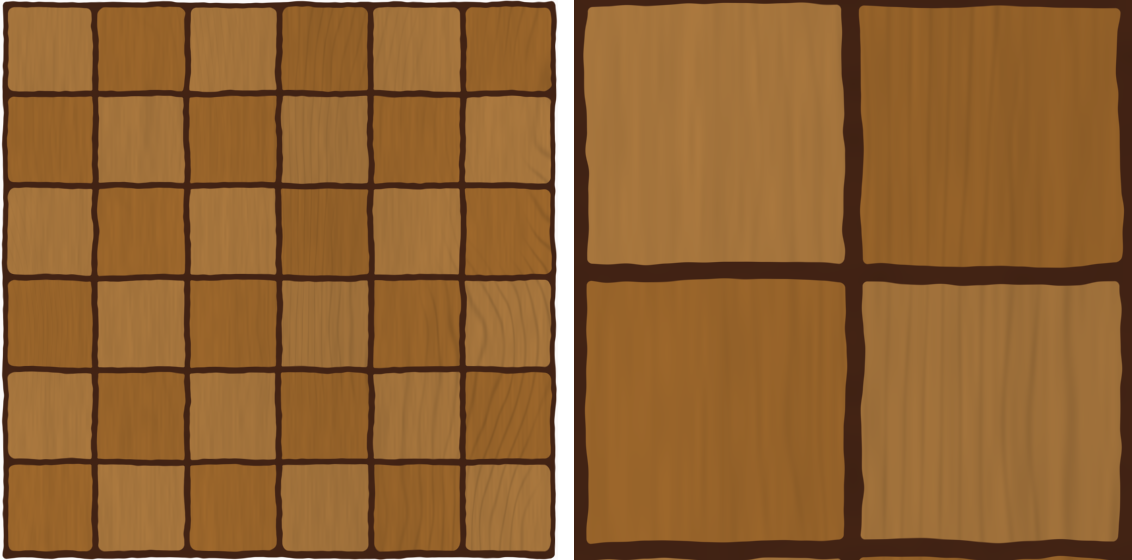
Left: the whole. Right: its middle third, enlarged.
Write a WebGL 2 fragment shader that draws this pattern.

```glsl
#version 300 es
precision highp float;

uniform vec2 u_resolution;
out vec4 fragColor;

float hash(vec2 p) {
    vec3 q = fract(vec3(p.xyx) * 0.1031);
    q += dot(q, q.yzx + 33.33);
    return fract((q.x + q.y) * q.z);
}

float noise(vec2 p) {
    vec2 i = floor(p), f = fract(p);
    f = f * f * (3.0 - 2.0 * f);
    return mix(mix(hash(i), hash(i + vec2(1, 0)), f.x),
               mix(hash(i + vec2(0, 1)), hash(i + vec2(1, 1)), f.x), f.y);
}

// Signed distance to a rounded box given by two corners
float boxDistance(vec2 p, vec2 lo, vec2 hi, float radius) {
    vec2 q = abs(p - 0.5 * (lo + hi)) - 0.5 * (hi - lo) + radius;
    return length(max(q, 0.0)) + min(max(q.x, q.y), 0.0) - radius;
}

// Uneven, hand-inked offset of the edges
vec2 wobble(vec2 p) {
    vec2 broad = vec2(noise(p * 24.0 + 7.0), noise(p * 24.0 + 51.0)) - 0.5;
    vec2 rough = vec2(noise(p * 85.0 + 19.0), noise(p * 85.0 + 83.0)) - 0.5;
    return 0.0042 * broad + 0.0018 * rough;
}

// Brightness of vertical wood grain, veins growing stronger to the right
float woodGrain(vec2 p) {
    float fibre = noise(p * vec2(270.0, 24.0)) - 0.5;
    float streak = noise(p * vec2(95.0, 5.0) + 31.0) - 0.5;
    float rings = p.x * 48.0 + 10.0 * noise(p * vec2(6.5, 2.6) + 4.0)
                + 0.6 * noise(p * vec2(30.0, 12.0));
    float vein = pow(0.5 + 0.5 * sin(6.2832 * rings), 7.0);
    float strength = mix(0.2, 1.0, smoothstep(0.35, 0.8, p.x))
                   * smoothstep(0.2, 0.75, noise(p * vec2(11.0, 5.0) + 63.0));
    return 1.0 + 0.05 * fibre + 0.04 * streak - 0.095 * vein * strength;
}

void main() {
    vec2 uv = gl_FragCoord.xy / u_resolution;
    float aa = 0.9 / min(u_resolution.x, u_resolution.y);
    vec2 p = uv + wobble(uv);

    // Six by six checkerboard cells
    vec2 pitch = vec2(0.1647, 0.1644);
    vec2 origin = vec2(0.5, 0.504) - 3.0 * pitch;
    vec2 cell = clamp(floor((p - origin) / pitch), 0.0, 5.0);
    vec2 cellLo = origin + cell * pitch;
    vec2 lo = max(cellLo + 0.0053, vec2(0.0144, 0.0156));
    vec2 hi = min(cellLo + pitch - 0.0053, vec2(0.987));

    // Corners that touch the outer frame are rounder
    vec2 side = step(0.5 * (lo + hi), p);
    bool atFrame = any(equal(cell, side * 5.0));
    float tile = boxDistance(p, lo, hi, atFrame ? 0.012 : 0.003);
    float board = boxDistance(p, vec2(0.0055, 0.003), vec2(0.9955, 0.9965), 0.008);

    // Alternating woods with slight changes of tone
    vec3 darkWood = vec3(0.592, 0.388, 0.163);
    vec3 lightWood = vec3(0.642, 0.453, 0.235);
    vec3 wood = mix(darkWood, lightWood, mod(cell.x + cell.y, 2.0));
    wood *= 1.0 + 0.02 * (hash(cell + 12.0) - 0.5);
    wood *= 1.01 - 0.045 * exp(-pow((uv.x - 0.61) / 0.14, 2.0));
    wood *= woodGrain(uv);

    vec3 line = vec3(0.255, 0.135, 0.078) * (0.97 + 0.06 * noise(uv * 60.0));
    vec3 color = mix(wood, line, smoothstep(-aa, aa, tile));
    color = mix(color, vec3(0.985, 0.98, 0.98), smoothstep(-aa, aa, board));
    fragColor = vec4(color, 1.0);
}
```
